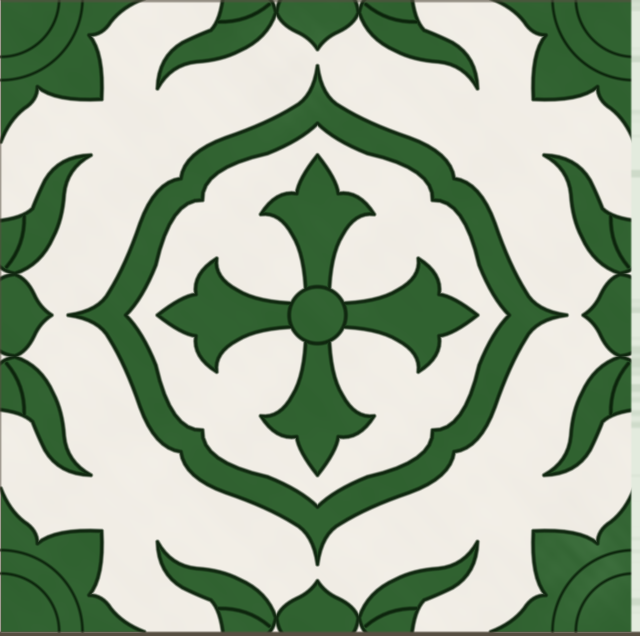
Give the GLSL for this pattern, as a WebGL 1 fragment shader.

```glsl
precision highp float;
// One glazed tile: a cross inside an ogee frame, half leaves and buds on the
// sides and quarter flowers in the corners. The plane is folded into an eighth
// of the tile; contours are chains of quadratic curves with signed distance.

uniform vec2 u_resolution;

const float CANVAS_WIDTH = 768.0; // drawing units across the canvas
const float HALF_TILE = 380.0;
const float LINE_HALF_WIDTH = 2.2;
const vec3 CREAM = vec3(0.945, 0.93, 0.9);
const vec3 GREEN = vec3(0.19, 0.385, 0.19);
const vec3 INK = vec3(0.04, 0.13, 0.04);
const vec3 GROUT = vec3(0.34, 0.31, 0.26);
const vec3 PALE_JOINT = vec3(0.89, 0.92, 0.87);

// Contour state: x = squared distance, y = side (-1 inside, 1 outside).
vec2 newContour() { return vec2(1e6, 1.0); }

float signedDistance(vec2 contour) { return contour.y * sqrt(contour.x); }

// Adds a quadratic curve; sides flip at each crossing of an upward ray.
vec2 addCurve(vec2 contour, vec2 p, vec2 start, vec2 control, vec2 end) {
  vec2 a = start;
  for (int i = 1; i <= 8; i++) {
    float t = float(i) / 8.0;
    vec2 b = mix(mix(start, control, t), mix(control, end, t), t);
    vec2 ab = b - a;
    vec2 toNearest = p - a - ab * clamp(dot(p - a, ab) / dot(ab, ab), 0.0, 1.0);
    contour.x = min(contour.x, dot(toNearest, toNearest));
    if ((a.x > p.x) != (b.x > p.x)) {
      if (p.y < a.y + ab.y * (p.x - a.x) / ab.x) contour.y = -contour.y;
    }
    a = b;
  }
  return contour;
}

float crossArm(vec2 p) {
  vec2 c = newContour();
  c = addCurve(c, p, vec2(0, 192), vec2(23, 163), vec2(25, 146));
  c = addCurve(c, p, vec2(25, 146), vec2(50, 150), vec2(68, 121));
  c = addCurve(c, p, vec2(68, 121), vec2(45, 124), vec2(30, 96));
  c = addCurve(c, p, vec2(30, 96), vec2(15, 72), vec2(14, 22));
  return signedDistance(c);
}

float frame(vec2 p) {
  vec2 outer = newContour();
  outer = addCurve(outer, p, vec2(0, 299), vec2(5, 262), vec2(28, 250));
  outer = addCurve(outer, p, vec2(28, 250), vec2(60, 230), vec2(110, 213));
  outer = addCurve(outer, p, vec2(110, 213), vec2(160, 195), vec2(164, 164));
  vec2 inner = newContour();
  inner = addCurve(inner, p, vec2(0, 230), vec2(20, 210), vec2(60, 194));
  inner = addCurve(inner, p, vec2(60, 194), vec2(140, 176), vec2(138, 138));
  return max(signedDistance(outer), -signedDistance(inner));
}

float cornerFlower(vec2 p) {
  vec2 c = newContour();
  c = addCurve(c, p, vec2(0, 172), vec2(10, 146), vec2(28, 132));
  c = addCurve(c, p, vec2(28, 132), vec2(44, 122), vec2(44, 106));
  c = addCurve(c, p, vec2(44, 106), vec2(65, 124), vec2(121, 121));
  return signedDistance(c);
}

float sideBud(vec2 p) {
  vec2 c = newContour();
  c = addCurve(c, p, vec2(0, 61), vec2(9, 47), vec2(25, 40));
  c = addCurve(c, p, vec2(25, 40), vec2(44, 31), vec2(49, 17));
  c = addCurve(c, p, vec2(49, 17), vec2(48, 4), vec2(40, -6));
  return signedDistance(c);
}

float sideLeaf(vec2 p) {
  vec2 c = newContour();
  c = addCurve(c, p, vec2(192, 108), vec2(176, 79), vec2(145, 76));
  c = addCurve(c, p, vec2(145, 76), vec2(115, 74), vec2(94, 63));
  c = addCurve(c, p, vec2(94, 63), vec2(60, 48), vec2(50, 17));
  c = addCurve(c, p, vec2(50, 17), vec2(52, 4), vec2(62, -6));
  c = addCurve(c, p, vec2(192, 108), vec2(191, 70), vec2(162, 53));
  c = addCurve(c, p, vec2(162, 53), vec2(146, 45), vec2(128, 38));
  c = addCurve(c, p, vec2(128, 38), vec2(116, 26), vec2(113, -6));
  return signedDistance(c);
}

float leafVein(vec2 p) {
  return sqrt(addCurve(newContour(), p, vec2(58, 7), vec2(84, 29), vec2(119, 28)).x);
}

// Layered sines, about -1 to 1.
float mottle(vec2 p) {
  return 0.5 * sin(p.x * 0.031 + 2.0 * sin(p.y * 0.023))
       + 0.3 * sin(p.y * 0.067 + 1.7 * sin(p.x * 0.051))
       + 0.2 * sin((p.x + p.y) * 0.13);
}

float smudge(vec2 p, vec2 center, float radius) {
  vec2 d = (p - center) / radius;
  return exp(-dot(d, d)) * (0.6 + 0.4 * mottle(p * 2.0));
}

float cover(float d, float soft) { return 1.0 - smoothstep(-soft, soft, d); }

void main() {
  float unitsPerPixel = CANVAS_WIDTH / u_resolution.x;
  float soft = max(1.8, unitsPerPixel);
  vec2 p = gl_FragCoord.xy * unitsPerPixel - vec2(381, 385);

  // Fold to one eighth; side and corner motifs get their own origins.
  vec2 q = abs(p);
  if (q.x > q.y) q = q.yx;
  vec2 side = vec2(q.x, HALF_TILE - q.y);
  vec2 corner = HALF_TILE - q.yx;

  // Painted areas and their outlines
  float hub = length(q) - 34.0;
  float arm = max(crossArm(q), -hub);
  float band = frame(q);
  float flower = cornerFlower(corner);
  float bud = sideBud(side);
  float leaf = sideLeaf(side);
  float paint = min(min(min(hub, arm), min(band, flower)), min(bud, leaf));
  float line = min(min(abs(hub), abs(arm)), min(abs(band), abs(flower)));
  line = min(line, min(min(abs(bud), abs(leaf)), leafVein(side)));
  float ring = abs(abs(length(corner) - 84.0) - 14.0);
  line = min(line, ring + 0.6);

  // Glaze with faint worn patches
  float wear = smudge(p, vec2(-30, 295), 60.0) + smudge(p, vec2(325, -285), 65.0);
  vec3 color = mix(CREAM - 0.015 * wear, GREEN + 0.06 * wear, cover(paint, soft));
  color = mix(color, INK, 0.95 * cover(line - LINE_HALF_WIDTH, soft));
  color += 0.006 * mottle(p);

  // Tile edges and joints
  color = mix(color, GROUT, 0.6 * cover(min(p.x + 379.5, 375.5 - p.y), soft));
  float fleck = 0.12 * smoothstep(0.2, 0.8, mottle(p.yy * 1.6));
  color = mix(color, mix(PALE_JOINT, GREEN, fleck), cover(376.5 - p.x, soft));
  color = mix(color, GROUT, cover(p.y + 380.0, soft));
  gl_FragColor = vec4(color, 1.0);
}
```
